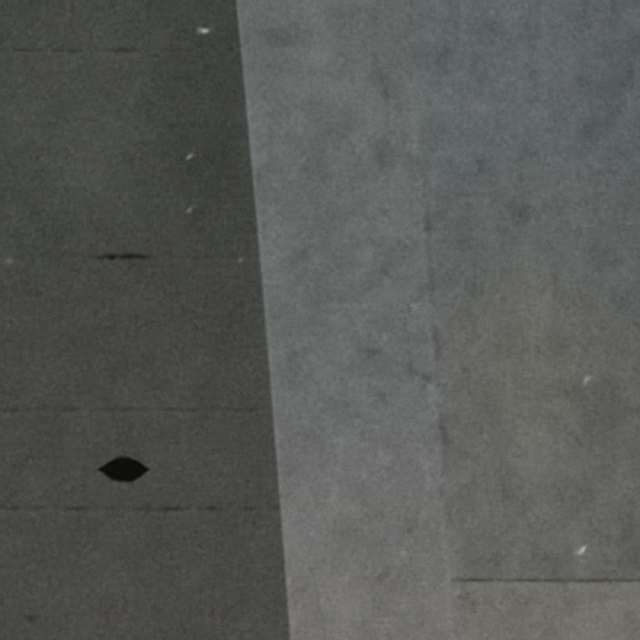
Write a Shadertoy shader that draws this texture.

```glsl
// Weathered concrete: a dark jointed wall beside two paler slabs, with stains, chips and a drain hole.
#define GRAIN 0.044
#define MOTTLE 0.072
#define BLOTCH 0.052
#define SEAM_DEPTH 0.045
#define JOINT_DEPTH 0.045
#define LEDGE_Y 0.0925
#define HOLE_CENTER vec2(0.194, 0.266)
#define HOLE_HALF vec2(0.041, 0.020)
#define CHIP_GLOW 0.28
#define STAIN_DEPTH 0.075

vec2 hashGradient(vec2 p) {
    vec3 q = fract(vec3(p.xyx) * vec3(0.1031, 0.1030, 0.0973));
    q += dot(q, q.yzx + 33.33);
    return 2.0 * fract((q.xx + q.yz) * q.zy) - 1.0;
}

float noise(vec2 p) {
    vec2 i = floor(p), f = p - i;
    vec2 u = f * f * f * (f * (f * 6.0 - 15.0) + 10.0);
    float a = dot(hashGradient(i), f);
    float b = dot(hashGradient(i + vec2(1, 0)), f - vec2(1, 0));
    float c = dot(hashGradient(i + vec2(0, 1)), f - vec2(0, 1));
    float d = dot(hashGradient(i + vec2(1, 1)), f - vec2(1, 1));
    return mix(mix(a, b, u.x), mix(c, d, u.x), u.y);
}

float fbm(vec2 p) {
    float sum = 0.0, gain = 0.5;
    for (int i = 0; i < 5; i++) {
        sum += gain * noise(p);
        p = mat2(0.8, 0.6, -0.6, 0.8) * p * 2.03 + 17.3;
        gain *= 0.6;
    }
    return sum;
}

// Soft stroke across a signed distance
float stroke(float d, float width) {
    return exp(-d * d / (width * width));
}

// Soft window from a to b
float span(float x, float a, float b, float soft) {
    return smoothstep(a - soft, a + soft, x) * (1.0 - smoothstep(b - soft, b + soft, x));
}

float blob(vec2 p, vec2 center, vec2 radius) {
    vec2 d = (p - center) / radius;
    return exp(-dot(d, d));
}

void mainImage(out vec4 fragColor, in vec2 fragCoord) {
    vec2 uv = fragCoord / iResolution.xy;
    float x = uv.x, y = uv.y, px = 1.0 / iResolution.y;
    float wobble = 0.003 * noise(uv * 28.0) + 0.003 * noise(uv * 75.0);

    // Slanted boundaries: dark wall edge, then the slab seam
    float edge = x - (0.453 - 0.0845 * y + 0.014 * y * (1.0 - y)) - 0.15 * wobble;
    float seam = x - (0.711 - 0.072 * y) - wobble;
    float pale = smoothstep(-0.002 - px, 0.002 + px, edge);
    float slab = smoothstep(-0.015, 0.028, seam + 4.0 * wobble);

    // Base tones
    vec3 wall = mix(vec3(0.290, 0.287, 0.272), vec3(0.264, 0.273, 0.257), smoothstep(0.0, 0.75, y));
    wall += 0.025 * blob(uv, vec2(0.12, 0.80), vec2(0.13, 0.14));
    wall -= 0.022 * blob(uv, vec2(0.33, 0.80), vec2(0.08, 0.25));
    vec3 strip = mix(vec3(0.446, 0.440, 0.434), vec3(0.392, 0.412, 0.408), smoothstep(0.0, 0.6, y));
    vec3 panel = mix(vec3(0.395, 0.395, 0.383), vec3(0.374, 0.394, 0.394), smoothstep(0.25, 0.8, y));
    panel += vec3(0.012, 0.006, -0.010) * blob(uv, vec2(0.83, 0.45), vec2(0.10, 0.15));
    panel -= 0.020 * smoothstep(0.85, 1.0, x);
    float ledge = smoothstep(-0.003, 0.003, LEDGE_Y - y) * smoothstep(0.700, 0.712, x);
    panel = mix(panel, vec3(0.440, 0.435, 0.410), ledge);
    vec3 col = mix(wall, mix(strip, panel, slab), pale);

    // Cloudy mottling, streaks, smudges and clumped grain
    float cloud = fbm(uv * 9.0 + 4.0) + 0.9 * fbm(uv * 27.0);
    float smudge = smoothstep(0.06, 0.40, fbm(uv * 21.0 + 31.0));
    float glint = smoothstep(0.08, 0.42, fbm(uv * 26.0 + 73.0));
    float nearSeam = stroke(seam + 0.04, 0.10) * (1.0 - smoothstep(0.3, 0.75, y));
    float grain = noise(uv * 110.0) + 0.9 * noise(uv * 200.0 + 9.0);
    col += MOTTLE * mix(0.55, 1.0, pale) * cloud + 0.012 * noise(uv * vec2(42.0, 4.0)) * slab;
    col += BLOTCH * mix(0.35, 0.7 + 0.9 * nearSeam, pale) * (0.9 * glint - smudge);
    col += GRAIN * (0.95 + 0.9 * noise(uv * 34.0 + 5.0)) * grain;
    col += 0.016 * noise(uv * 60.0 + 11.0) * vec3(0.5, -0.3, 0.4);

    // Broken wall joints: height, end, strength
    vec3 joints[4] = vec3[4](vec3(0.922, 0.21, 1.0), vec3(0.599, 0.40, 0.35),
                             vec3(0.361, 0.50, 0.75), vec3(0.206, 0.50, 0.85));
    for (int i = 0; i < 4; i++) {
        float run = span(x, -0.1, joints[i].y, 0.03) * (1.0 - pale) * joints[i].z;
        float broken = clamp(0.7 + 2.2 * noise(vec2(x * 32.0, float(i) * 7.3 + 0.4)), 0.0, 1.6);
        float d = y - joints[i].x - 1.3 * wobble;
        col += run * (0.012 * stroke(d + 0.007, 0.004) - JOINT_DEPTH * broken * stroke(d, 0.0036));
    }
    float dash = stroke(y - 0.599 - 1.3 * wobble, 0.0045) * span(x, 0.155, 0.235, 0.018);
    col -= dash * (0.11 + 0.12 * noise(vec2(x * 70.0, 2.4)));

    // Seam shadow, lit rims, ledge crack and slanted scratch
    float patchy = clamp(0.55 + 2.0 * noise(uv * vec2(18.0, 30.0)), 0.0, 1.4);
    col -= SEAM_DEPTH * stroke(seam - 0.004, 0.005) * span(y, 0.20, 0.76, 0.10) * patchy;
    col += 0.018 * stroke(seam + 0.006, 0.005) * span(y, -0.1, 0.85, 0.03) * (0.3 + patchy);
    col += 0.018 * stroke(edge - 0.004, 0.0035) * (0.6 + patchy * 0.7);
    float wear = 0.09 + 0.09 * noise(vec2(x * 34.0, 5.6));
    col -= wear * stroke(y - LEDGE_Y - 0.5 * wobble, 0.0034) * smoothstep(0.700, 0.712, x);
    float scratch = x - 0.705 - 0.32 * (0.48 - y) - wobble;
    col -= 0.025 * patchy * stroke(scratch, 0.0035) * span(y, 0.37, 0.48, 0.03);

    // Dark stains: center and radii
    vec4 stains[5] = vec4[5](vec4(0.597, 0.756, 0.015, 0.020), vec4(0.430, 0.945, 0.022, 0.014),
        vec4(0.671, 0.409, 0.008, 0.012), vec4(0.050, 0.038, 0.006, 0.010), vec4(0.810, 0.670, 0.020, 0.018));
    vec2 warped = uv + 0.012 * vec2(noise(uv * 40.0), noise(uv * 40.0 + 19.0));
    for (int i = 0; i < 5; i++)
        col -= STAIN_DEPTH * (0.8 + cloud) * blob(warped, stains[i].xy, stains[i].zw);

    // Pale chips: center, radius, strength
    vec4 chips[7] = vec4[7](vec4(0.319, 0.950, 0.0075, 1.4), vec4(0.298, 0.756, 0.005, 0.8),
        vec4(0.296, 0.671, 0.0045, 0.6), vec4(0.918, 0.406, 0.006, 0.55), vec4(0.911, 0.145, 0.0075, 1.0),
        vec4(0.013, 0.592, 0.006, 0.4), vec4(0.376, 0.595, 0.0055, 0.4));
    for (int i = 0; i < 7; i++) {
        vec2 d = mat2(0.8, -0.6, 0.6, 0.8) * (warped - chips[i].xy);
        col += CHIP_GLOW * chips[i].w * blob(d, vec2(0), chips[i].z * vec2(1.2, 0.65));
    }

    // Lens-shaped drain hole
    vec2 h = (uv - HOLE_CENTER) / HOLE_HALF;
    float lens = (abs(h.y) - 1.0 + h.x * h.x) * HOLE_HALF.y + wobble;
    float hole = (1.0 - smoothstep(-0.005, 0.003, lens)) * step(abs(h.x), 1.15);
    col = mix(col, vec3(0.055, 0.057, 0.052) + 0.02 * grain, hole);
    fragColor = vec4(clamp(col, 0.0, 1.0), 1.0);
}
```
